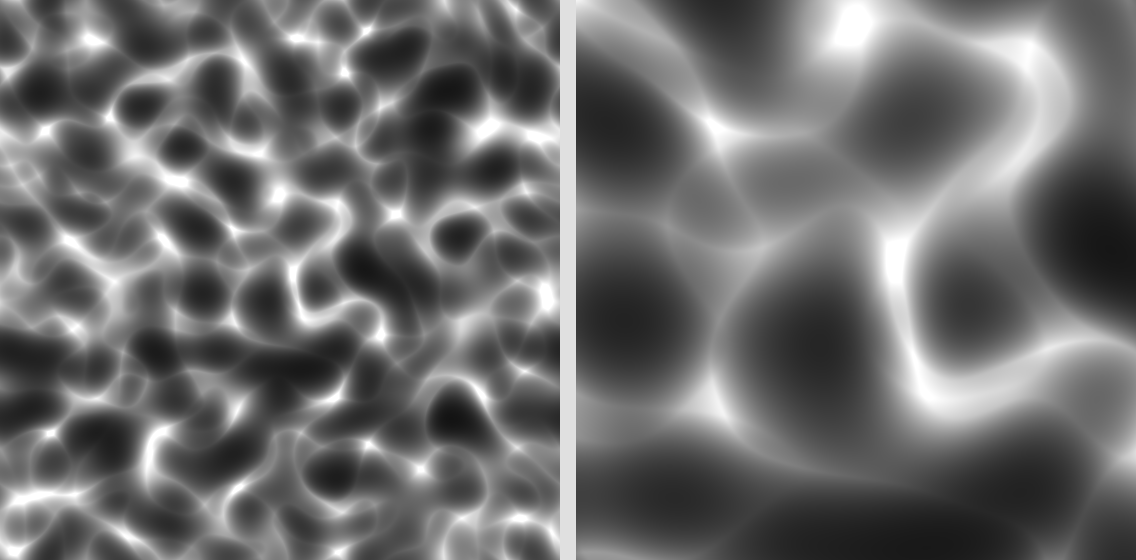
Left: the whole. Right: its middle third, enlarged.
A WebGL 2 fragment shader for this texture:

```glsl
#version 300 es
precision highp float;

uniform vec2 u_resolution;
out vec4 fragColor;

const float TAU = 6.2831853;

// Integer hash giving two random values in 0..1
vec2 hash2(ivec2 cell, int seed) {
    uvec2 h = uvec2(cell) * 1597u + uvec2(seed * 131 + 17, seed * 57 + 91);
    h = h * 1664525u + 1013904223u;
    h.x += h.y * 1664525u;
    h.y += h.x * 1664525u;
    h ^= h >> 16u;
    h.x += h.y * 1664525u;
    h.y += h.x * 1664525u;
    h ^= h >> 16u;
    return vec2(h & 65535u) / 65535.0;
}

// Random slope plus a random height, so the field is not zero on the lattice
float corner(ivec2 cell, vec2 d, int period, int seed) {
    vec2 r = hash2(cell % period, seed);
    float angle = TAU * r.x;
    return dot(vec2(cos(angle), sin(angle)), d) + 0.3 * (2.0 * r.y - 1.0);
}

// Gradient noise that wraps after a whole number of cells
float wrappedNoise(vec2 p, int period, int seed) {
    ivec2 cell = ivec2(floor(p));
    vec2 f = fract(p);
    vec2 w = f * f * f * (f * (f * 6.0 - 15.0) + 10.0);
    float a = corner(cell, f, period, seed);
    float b = corner(cell + ivec2(1, 0), f - vec2(1, 0), period, seed);
    float c = corner(cell + ivec2(0, 1), f - vec2(0, 1), period, seed);
    float d = corner(cell + ivec2(1, 1), f - vec2(1, 1), period, seed);
    return mix(mix(a, b, w.x), mix(c, d, w.x), w.y);
}

void main() {
    vec2 uv = gl_FragCoord.xy / u_resolution;

    // Distance from the zero lines of three overlapping noise layers
    float depth = 0.0;
    for (int i = 0; i < 3; i++) {
        int period = 7 + i;
        vec2 p = uv * float(period) + float(i) * vec2(0.37, 0.61);
        float n = wrappedNoise(p, period, i + 1);
        depth += sqrt(n * n + 0.0001);
    }

    // Light falls off away from the lines and saturates where they meet
    float light = 1.31 * exp(-1.95 * depth);
    fragColor = vec4(vec3(clamp(light, 0.0, 1.0)), 1.0);
}
```
